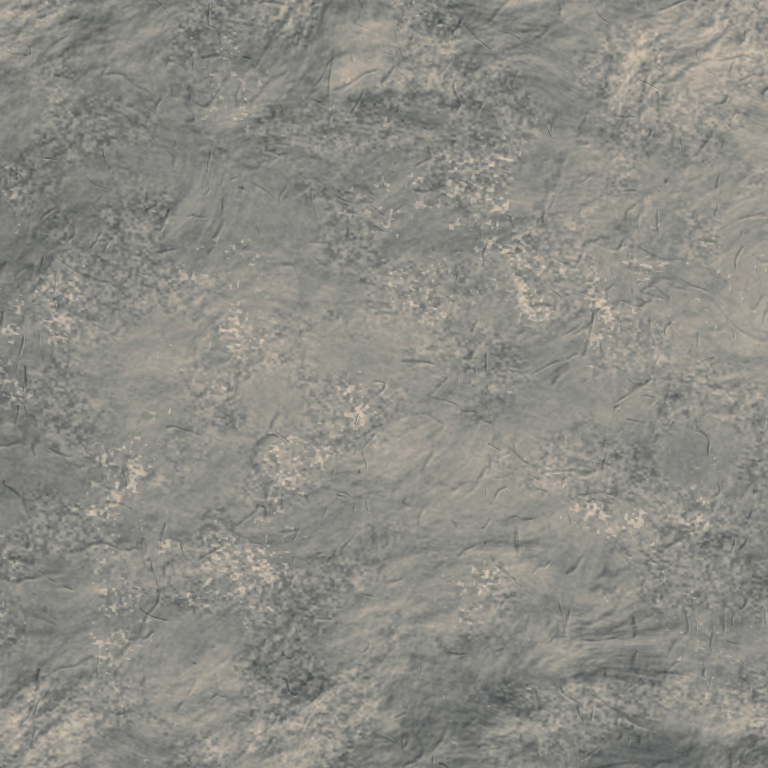
A three.js fragment shader for this texture:

```glsl
// Weathered grey plaster: embossed relief with creases and gouged grooves,
// patches of pitted grain and clusters of pale beige flecks. All layers add
// up to a single tone, which a three-colour ramp turns into the final colour.

#define BASE_TONE 0.578
#define RELIEF_LIGHT 0.11
#define GROOVE_SHADE 0.095
#define DENT_SHADE 0.10
#define GRAIN_AMOUNT 0.30
#define FLECK_LIFT 0.17
#define GRAIN_SCALE 270.0
#define LIGHT_STEP vec2(-0.0011, 0.0016)
#define SHADOW_COLOR vec3(0.41, 0.42, 0.41)
#define STONE_COLOR vec3(0.55, 0.55, 0.53)
#define BEIGE_COLOR vec3(0.77, 0.72, 0.65)

varying vec2 vUv;

float hash(vec2 p) {
  vec3 q = fract(vec3(p.xyx) * 0.1031);
  q += dot(q, q.yzx + 33.33);
  return fract((q.x + q.y) * q.z);
}

float noise(vec2 p) {
  vec2 i = floor(p);
  vec2 f = fract(p);
  f = f * f * (3.0 - 2.0 * f);
  return mix(mix(hash(i), hash(i + vec2(1.0, 0.0)), f.x),
             mix(hash(i + vec2(0.0, 1.0)), hash(i + vec2(1.0, 1.0)), f.x), f.y);
}

float fbm(vec2 p) {
  float sum = 0.0;
  float amp = 0.516;
  for (int i = 0; i < 5; i++) {
    sum += amp * noise(p);
    p = mat2(1.6, 1.2, -1.2, 1.6) * p + 17.3;
    amp *= 0.5;
  }
  return sum;
}

vec2 warp(vec2 p, float scale, float amount) {
  vec2 q = p * scale;
  return p + amount * (vec2(noise(q + 31.0), noise(q + 67.0)) - 0.5);
}

// Short tapered strokes, one candidate per cell, gathered in bunches
float grooves(vec2 p, float cells, float seed) {
  vec2 q = p * cells;
  vec2 home = floor(q);
  float depth = 0.0;
  for (int y = -1; y <= 1; y++) {
    for (int x = -1; x <= 1; x++) {
      vec2 id = home + vec2(float(x), float(y));
      vec2 key = id + seed;
      vec2 center = id + 0.25 + 0.5 * vec2(hash(key), hash(key + 11.0));
      float angle = 0.5 + 2.6 * hash(key + 23.0);
      vec2 along = vec2(cos(angle), sin(angle));
      float halfLength = mix(0.08, 0.48, hash(key + 37.0));
      vec2 d = q - center;
      float t = clamp(dot(d, along), -halfLength, halfLength);
      float width = mix(0.07, 0.17, hash(key + 41.0)) * (1.0 - 0.6 * abs(t) / halfLength);
      float present = step(hash(key + 53.0), 2.4 * noise(id * 0.37 + seed) - 0.75);
      float strength = present * mix(0.45, 1.0, hash(key + 61.0));
      depth = max(depth, strength * (1.0 - smoothstep(0.0, width, length(d - along * t))));
    }
  }
  return depth;
}

// Two sizes of groove with ragged, broken outlines
float allGrooves(vec2 p) {
  vec2 q = warp(warp(warp(p, 12.0, 0.07), 38.0, 0.025), 110.0, 0.006);
  float depth = max(grooves(q, 13.0, 5.0), 0.85 * grooves(q, 27.0, 91.0));
  return depth * smoothstep(0.15, 0.6, noise(p * 75.0 + 19.0));
}

// Thin valleys along bent contour lines, broken up by a mask
float creases(vec2 p) {
  vec2 q = warp(warp(p, 7.0, 0.09), 40.0, 0.012);
  float line = abs(fbm(q * vec2(8.0, 9.5) + 3.0) - 0.5);
  float mask = smoothstep(0.35, 0.65, noise(p * 10.0 + 49.0));
  return mask * (1.0 - smoothstep(0.0, 0.04, line));
}

float relief(vec2 p, float rocky) {
  vec2 q = warp(p, 9.0, 0.08);
  float bumps = fbm(q * vec2(13.0, 17.0)) * mix(8.0, 15.0, rocky);
  return bumps - 1.1 * allGrooves(p) - 0.8 * creases(p);
}

void main() {
  vec2 p = vUv;
  float broad = fbm(p * 4.0 + 8.0);

  // Rocky bands at the top and bottom, calmer plaster between
  float rocky = smoothstep(0.24, 0.44, abs(p.y - 0.53) + 0.5 * (broad - 0.5));
  float rough = smoothstep(0.4, 0.58, fbm(p * vec2(11.0, 13.0) + 71.0));

  // Embossed relief and shaded hollows
  float slope = relief(p - LIGHT_STEP, rocky) - relief(p + LIGHT_STEP, rocky);
  float hollow = max(allGrooves(p), 0.45 * creases(p));
  float dent = smoothstep(0.49, 0.62, fbm(warp(p, 6.0, 0.14) * vec2(7.0, 10.0) + 29.0));

  // Pitted grain, slightly stretched sideways
  vec2 g = mat2(0.98, 0.17, -0.17, 0.98) * p * GRAIN_SCALE * vec2(0.85, 1.0);
  float grain = 0.65 * noise(g) + 0.35 * noise(g * 0.47 + 13.0) - 0.5;

  // Fine beige flecks in loose, upright clusters with frayed borders
  float cluster = smoothstep(0.40, 0.70, fbm(p * vec2(13.0, 8.0) + 57.0));
  cluster *= (1.0 - 0.65 * rocky) * mix(0.6, 1.0, rough);
  float speck = 0.5 * noise(g * 0.95 + 101.0) + 0.3 * noise(g * 0.45 + 83.0)
              + 0.2 * noise(g * 0.16 + 29.0);
  float edge = mix(0.80, 0.47, cluster);
  float fleck = smoothstep(edge, edge + 0.2, speck) * (1.0 - hollow);

  float tone = BASE_TONE + 0.25 * (broad - 0.5) - 0.008 * rocky;
  tone += GRAIN_AMOUNT * grain * mix(0.3, 1.0, rough) * (1.0 - 0.6 * hollow);
  tone += RELIEF_LIGHT * clamp(slope, -1.2, 1.0);
  tone -= GROOVE_SHADE * hollow + DENT_SHADE * dent * mix(0.3, 1.0, rocky);
  tone += FLECK_LIFT * fleck;

  float shade = clamp((STONE_COLOR.r - tone) / 0.14, 0.0, 1.8);
  float glow = clamp((tone - STONE_COLOR.r) / 0.22, 0.0, 1.2);
  vec3 color = mix(STONE_COLOR, SHADOW_COLOR, shade);
  color += (BEIGE_COLOR - STONE_COLOR) * glow;
  gl_FragColor = vec4(color, 1.0);
}
```
